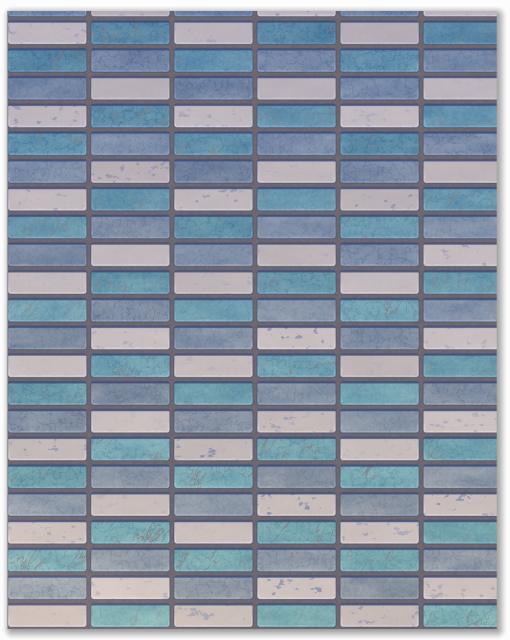
Give the GLSL for this texture, as a WebGL 2 fragment shader.

```glsl
#version 300 es
precision highp float;
// A panel of stacked glazed tiles on a pale ground with a soft drop shadow.
// Three glazes cycle diagonally through a grid of rounded boxes; layered
// noise adds clouding, crackle, rust scratches and pits that vary per tile.
uniform vec2 u_resolution;
out vec4 outColor;

// Lengths are fractions of the canvas height.
const vec2 PANEL_MIN = vec2(0.0117, 0.0169);
const vec2 PANEL_MAX = vec2(0.7760, 0.9830);
const vec2 GRID_ORIGIN = vec2(0.0090, 0.0169);
const vec2 PITCH = vec2(0.1298, 0.04336);
const vec2 TILE_HALF = vec2(0.0615, 0.0183);
const float CORNER = 0.0045;

const vec3 GROUND = vec3(0.99);
const vec3 GROUT = vec3(0.43, 0.405, 0.435);
const vec3 EDGE_SHADE = vec3(0.23, 0.29, 0.47);
const vec3 RUST = vec3(0.52, 0.49, 0.50);
const vec3 PIT_BLUE = vec3(0.50, 0.54, 0.68);

float hash(vec2 p) {
  vec3 q = fract(p.xyx * vec3(0.1031, 0.1030, 0.0973));
  q += dot(q, q.yzx + 33.33);
  return fract((q.x + q.y) * q.z);
}

float noise(vec2 p) {
  vec2 i = floor(p), f = fract(p);
  f = f * f * (3.0 - 2.0 * f);
  return mix(mix(hash(i), hash(i + vec2(1, 0)), f.x),
             mix(hash(i + vec2(0, 1)), hash(i + 1.0), f.x), f.y);
}

float fbm(vec2 p) {
  float sum = 0.0, amp = 0.5;
  for (int i = 0; i < 4; i++) {
    sum += amp * noise(p);
    p = mat2(1.6, 1.2, -1.2, 1.6) * p + 7.3;
    amp *= 0.5;
  }
  return sum / 0.9375;
}

// Thin lines along the mid level of a noise field.
float veins(vec2 p, float width) {
  return 1.0 - smoothstep(0.0, width, abs(fbm(p) - 0.5));
}

float roundBox(vec2 p, vec2 halfSize, float radius) {
  vec2 q = abs(p) - halfSize + radius;
  return length(max(q, 0.0)) + min(max(q.x, q.y), 0.0) - radius;
}

// Glaze 0 is white, 1 teal, 2 slate; each fades from cool top to warm bottom.
vec3 glazeColor(float kind, float height) {
  if (kind < 0.5) return mix(vec3(0.80, 0.755, 0.735), vec3(0.725, 0.695, 0.735), height);
  if (kind < 1.5) return mix(vec3(0.51, 0.69, 0.70), vec3(0.36, 0.535, 0.66), height);
  return mix(vec3(0.59, 0.62, 0.65), vec3(0.44, 0.515, 0.645), height);
}

// Surface wear of one tile; p is local to the tile.
vec3 wearGlaze(vec3 color, float kind, vec2 p, vec2 id) {
  float wear = hash(id + 11.0);
  vec2 q = p + 3.0 * vec2(hash(id + 3.0), hash(id + 5.0));
  float cloud = fbm(q * vec2(22.0, 60.0)) - 0.5;
  float grain = noise(q * 310.0) - 0.5;
  if (kind < 0.5) {
    float pits = smoothstep(0.66, 0.78, fbm(q * vec2(85.0, 130.0)));
    color = mix(color, PIT_BLUE, pits * wear * 0.8);
    return color + 0.03 * cloud + 0.012 * grain;
  }
  float crackle = veins(q * 95.0, 0.07) * (0.35 + 0.65 * wear);
  color += cloud * vec3(0.14, 0.11, 0.07) + 0.035 * grain;
  color -= crackle * vec3(0.07, 0.06, 0.035);
  if (kind < 1.5) {
    vec2 slanted = vec2(q.x - 0.6 * q.y, q.y + 0.3 * q.x);
    float scratch = veins(slanted * vec2(75.0, 26.0), 0.045);
    scratch *= smoothstep(0.42, 0.62, noise(q * 38.0));
    color = mix(color, RUST, scratch * (0.3 + 0.5 * wear));
  }
  return color;
}

vec3 tilePanel(vec2 p, float pixel) {
  vec2 grid = (p - GRID_ORIGIN) / PITCH;
  vec2 id = floor(grid);
  vec2 local = (fract(grid) - 0.5) * PITCH;
  float kind = mod(mod(id.x, 2.0) - id.y, 3.0);
  float d = roundBox(local, TILE_HALF, CORNER);

  vec3 color = glazeColor(kind, p.y) + 0.045 * (hash(id) - 0.5);
  color = wearGlaze(color, kind, local, id);

  // Bevel: shaded upper lip, lit lower lip and frosted rim.
  float ragged = 0.0012 * noise(p * 230.0);
  float rim = smoothstep(-0.0035, -0.0010, d + ragged);
  float vertical = local.y / TILE_HALF.y;
  color += rim * 0.07 * smoothstep(0.4, -0.8, vertical);
  float lip = smoothstep(TILE_HALF.y - 0.0042, TILE_HALF.y - 0.0015, local.y);
  color = mix(color, EDGE_SHADE, 0.85 * lip);
  color = mix(color, EDGE_SHADE, 0.35 * smoothstep(-0.0016, 0.0, d));

  vec3 joint = GROUT + 0.03 * (noise(p * 260.0) - 0.5);
  joint = mix(joint, EDGE_SHADE, 0.45 * (1.0 - smoothstep(0.0, 0.0022, d)));
  color = mix(color, joint, smoothstep(-pixel, pixel, d));

  // Faint warm light crossing the lower left.
  float beam = smoothstep(0.34, 0.12, p.y + 0.6 * p.x) * smoothstep(0.33, 0.27, p.y);
  return color + beam * vec3(0.045, 0.035, 0.025);
}

void main() {
  float pixel = 1.0 / u_resolution.y;
  vec2 p = gl_FragCoord.xy * pixel;
  vec2 center = 0.5 * (PANEL_MIN + PANEL_MAX);
  vec2 halfSize = 0.5 * (PANEL_MAX - PANEL_MIN);
  float shadow = roundBox(p - center - vec2(0.004, -0.004), halfSize, 0.004);
  vec3 color = GROUND - 0.36 * (1.0 - smoothstep(-0.006, 0.014, shadow));
  float panel = roundBox(p - center, halfSize, 0.0005);
  color = mix(tilePanel(p, 0.6 * pixel), color, smoothstep(-0.5 * pixel, 0.5 * pixel, panel));
  outColor = vec4(clamp(color, 0.0, 1.0), 1.0);
}
```
